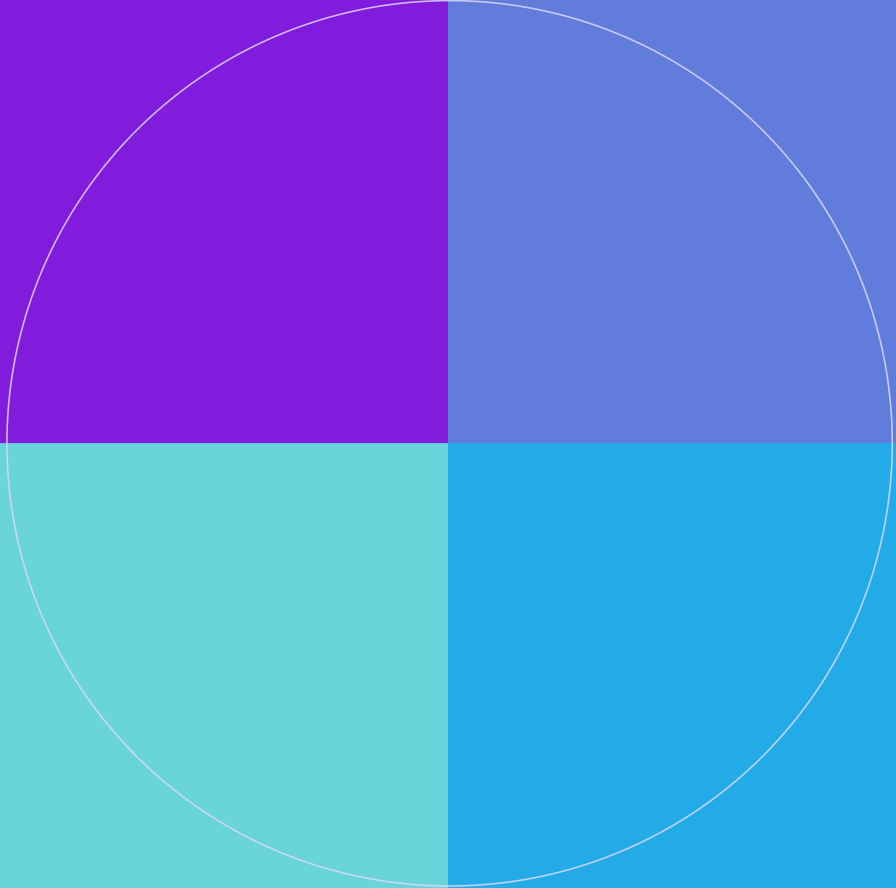
Write a WebGL 2 fragment shader that draws this background.

```glsl
#version 300 es
precision highp float;
// Four flat colour quadrants crossed by one thin pale circle.
// Smoothed half-plane steps choose the quadrant; the ring is the
// absolute distance to a circle, in units of the canvas height.
uniform vec2 u_resolution;
out vec4 outColor;

// Antialiased step across one pixel, centred on zero.
float edge(float d, float pixel) {
    return clamp(d / pixel + 0.5, 0.0, 1.0);
}

// Coverage of a circular outline of the given line width.
float ring(vec2 p, float radius, float width, float pixel) {
    return edge(width * 0.5 - abs(length(p) - radius), pixel);
}

void main() {
    float pixel = 1.0 / u_resolution.y;
    vec2 p = (gl_FragCoord.xy - 0.5 * u_resolution) * pixel;

    // Quadrants
    vec3 violet = vec3(0.508, 0.108, 0.867);
    vec3 periwinkle = vec3(0.384, 0.488, 0.859);
    vec3 aqua = vec3(0.412, 0.831, 0.851);
    vec3 azure = vec3(0.137, 0.671, 0.910);
    float right = edge(p.x, pixel);
    float upper = edge(p.y - 0.001, pixel);
    vec3 color = mix(mix(aqua, azure, right), mix(violet, periwinkle, right), upper);

    // Thin circle, slightly off centre
    float line = ring(p - vec2(0.0018, 0.0008), 0.4985, 0.0018, pixel);
    color = mix(color, vec3(0.86, 0.85, 0.97), 0.85 * line);

    outColor = vec4(color, 1.0);
}
```
